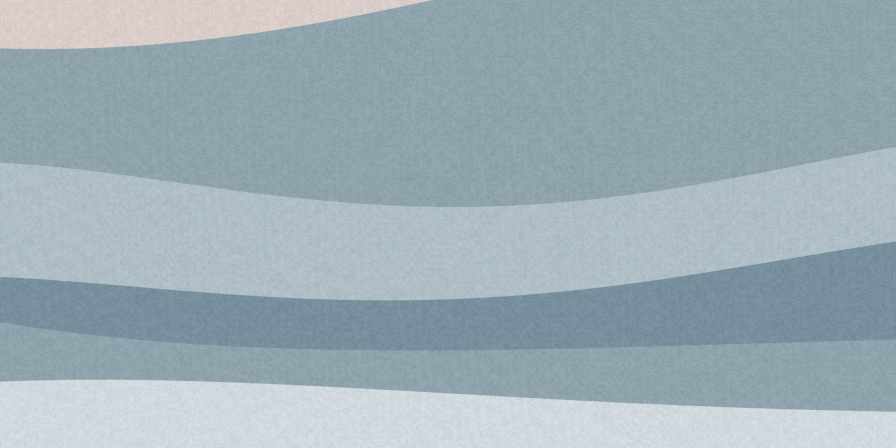
Reproduce this background procedurally as a WebGL 1 fragment shader.

```glsl
precision highp float;

uniform vec2 u_resolution;

#define BLUSH vec3(0.855, 0.805, 0.790)
#define SLATE vec3(0.562, 0.640, 0.676)
#define MIST vec3(0.685, 0.745, 0.778)
#define DEEP vec3(0.470, 0.563, 0.616)
#define FROST vec3(0.818, 0.850, 0.872)
#define GRAIN_CELLS 230.0
#define GRAIN_STRENGTH 0.050
#define MOTTLE_CELLS 75.0
#define MOTTLE_STRENGTH 0.016

float hash(vec2 p) {
  return fract(sin(dot(p, vec2(127.1, 311.7))) * 43758.5453);
}

float valueNoise(vec2 p) {
  vec2 cell = floor(p);
  vec2 f = fract(p);
  f = f * f * (3.0 - 2.0 * f);
  float low = mix(hash(cell), hash(cell + vec2(1.0, 0.0)), f.x);
  float high = mix(hash(cell + vec2(0.0, 1.0)), hash(cell + 1.0), f.x);
  return mix(low, high, f.y);
}

// Smooth height through five evenly spaced knots (Neville interpolation)
float ridge(float x, vec4 knots, float lastKnot) {
  float t = 4.0 * x;
  vec4 a = mix(knots, vec4(knots.yzw, lastKnot), t - vec4(0.0, 1.0, 2.0, 3.0));
  vec3 b = mix(a.xyz, a.yzw, (t - vec3(0.0, 1.0, 2.0)) / 2.0);
  vec2 c = mix(b.xy, b.yz, (t - vec2(0.0, 1.0)) / 3.0);
  return mix(c.x, c.y, t / 4.0);
}

// Paints everything below a ridge, with a soft edge one pixel wide
vec3 layer(vec3 under, vec3 paint, float y, float height) {
  float soft = 0.75 / u_resolution.y;
  return mix(under, paint, smoothstep(-soft, soft, height - y));
}

void main() {
  vec2 uv = gl_FragCoord.xy / u_resolution;
  float x = uv.x;
  float y = uv.y;

  // Wavy bands, from the back to the front
  vec3 color = BLUSH;
  color = layer(color, SLATE, y, ridge(x, vec4(0.892, 0.917, 1.008, 1.130), 1.234));
  color = layer(color, MIST, y, ridge(x, vec4(0.637, 0.578, 0.538, 0.579), 0.672));
  color = layer(color, DEEP, y, ridge(x, vec4(0.382, 0.344, 0.332, 0.380), 0.461));
  color = layer(color, SLATE, y, ridge(x, vec4(0.281, 0.228, 0.218, 0.228), 0.242));
  color = layer(color, FROST, y, ridge(x, vec4(0.148, 0.147, 0.122, 0.096), 0.081));

  // Paper grain and a broader mottle
  vec2 paper = gl_FragCoord.xy / u_resolution.y;
  color += GRAIN_STRENGTH * (valueNoise(paper * GRAIN_CELLS) - 0.5);
  color += MOTTLE_STRENGTH * (valueNoise(paper * MOTTLE_CELLS + 19.0) - 0.5);

  gl_FragColor = vec4(clamp(color, 0.0, 1.0), 1.0);
}
```
